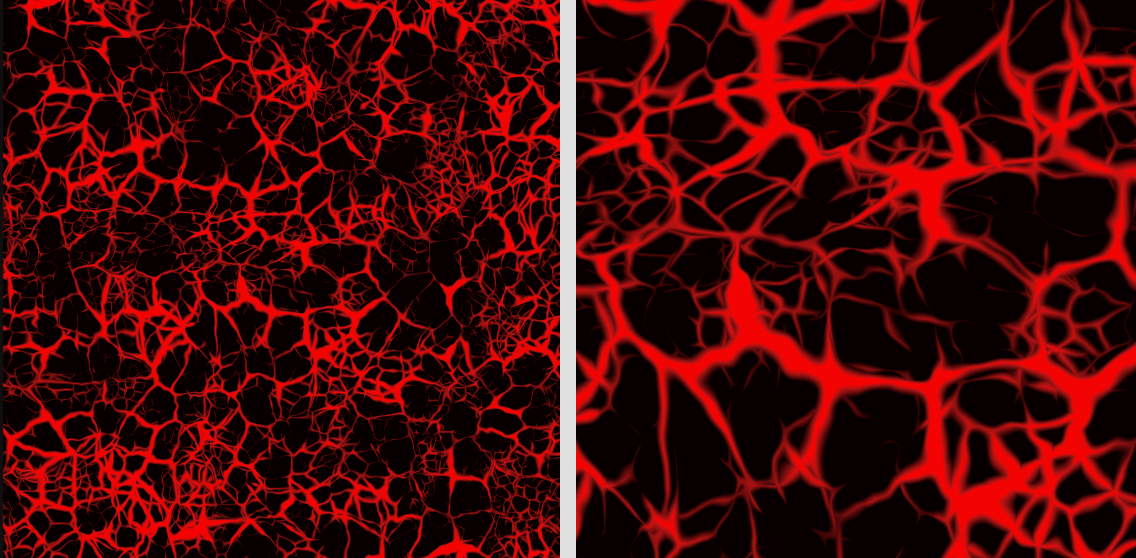
Left: the whole. Right: its middle third, enlarged.
A WebGL 1 fragment shader for this texture:

```glsl
precision highp float;
// Ragged red web of branching walls and thin filaments around black cells.
uniform vec2 u_resolution;

vec2 hash2(vec2 p) {
  vec3 q = fract(vec3(p.xyx) * vec3(0.1031, 0.1030, 0.0973));
  q += dot(q, q.yzx + 33.33);
  return fract((q.xx + q.yz) * q.zy);
}

// Smooth two-channel value noise in 0..1
vec2 noise2(vec2 p) {
  vec2 i = floor(p);
  vec2 f = fract(p);
  f = f * f * (3.0 - 2.0 * f);
  return mix(mix(hash2(i), hash2(i + vec2(1.0, 0.0)), f.x),
             mix(hash2(i + vec2(0.0, 1.0)), hash2(i + 1.0), f.x), f.y);
}

// Distance to the nearest cell wall, rounded where walls meet
float wallDistance(vec2 p, float scale) {
  p *= scale;
  vec2 base = floor(p);
  vec2 f = p - base;
  vec2 nearest = vec2(0.0);
  vec2 nearestCell = vec2(0.0);
  float best = 8.0;
  for (int y = -1; y <= 1; y++) {
    for (int x = -1; x <= 1; x++) {
      vec2 cell = vec2(float(x), float(y));
      vec2 r = cell + 0.04 + 0.92 * hash2(base + cell) - f;
      float d = dot(r, r);
      if (d < best) {
        best = d;
        nearest = r;
        nearestCell = cell;
      }
    }
  }
  float sum = 0.00001;
  for (int y = -2; y <= 2; y++) {
    for (int x = -2; x <= 2; x++) {
      vec2 cell = nearestCell + vec2(float(x), float(y));
      vec2 r = cell + 0.04 + 0.92 * hash2(base + cell) - f;
      vec2 gap = r - nearest;
      if (dot(gap, gap) > 0.00001) {
        sum += exp(-26.0 * dot(0.5 * (nearest + r), normalize(gap)));
      }
    }
  }
  return max(-log(sum) / 26.0, 0.0) / scale;
}

// Soft-sided stroke; narrow strokes fade instead of vanishing
float stroke(float d, float halfWidth) {
  return clamp((halfWidth - d) / 0.0047, 0.0, 1.0);
}

void main() {
  vec2 p = gl_FragCoord.xy / u_resolution.y;

  // Uneven cell sizes, then bent and ragged walls
  vec2 q = p + 3.0;
  q += 0.050 * (noise2(q * 6.0) - 0.5);
  q += 0.014 * (noise2(q * 26.0 + 7.0) - 0.5);
  q += 0.0055 * (noise2(q * 85.0 + 19.0) - 0.5);

  // Main walls, heavier in some regions, with short level swellings
  float density = noise2(q * 10.0 + 67.0).x - 0.5;
  vec2 swell = noise2(q * vec2(11.0, 19.0) + 31.0);
  vec2 grain = noise2(q * 95.0 + 41.0) - 0.5;
  float wall = wallDistance(q, 16.0);
  float wallWidth = 0.0021 + 0.0060 * swell.x * swell.x + 0.0040 * density;
  wallWidth += 0.0035 * smoothstep(0.68, 0.95, swell.y) + 0.0020 * grain.x;
  float web = stroke(wall, wallWidth);

  // Spurs that taper from the walls into the cells
  vec2 patches = noise2(q * 23.0 + 53.0);
  float spur = wallDistance(q + 0.008 * (patches - 0.5) + 5.0, 30.0);
  float spurWidth = 0.0005 + 0.0060 * patches.x + 0.0050 * density - 0.13 * wall + 0.0030 * grain.y;
  web = max(web, stroke(spur, spurWidth));

  // Clusters of tiny cells and broken threads
  vec2 clusters = noise2(q * 13.0 + 83.0);
  float thread = wallDistance(q + 11.0, 52.0);
  float threadWidth = 0.0100 * clusters.y + 0.003 * patches.y - 0.0076 + 0.0030 * grain.x;
  web = max(web, stroke(thread, threadWidth));

  // Black to red, with a slight warm lift in the mid tones
  float lift = 0.01 * web + 0.40 * web * web * (1.0 - web);
  vec3 color = vec3(0.030 + 0.925 * web, lift, lift);

  // Narrow charcoal margin on the left
  float margin = 1.0 - smoothstep(0.004, 0.007, p.x);
  color = mix(color, vec3(0.06), margin);

  gl_FragColor = vec4(color, 1.0);
}
```
